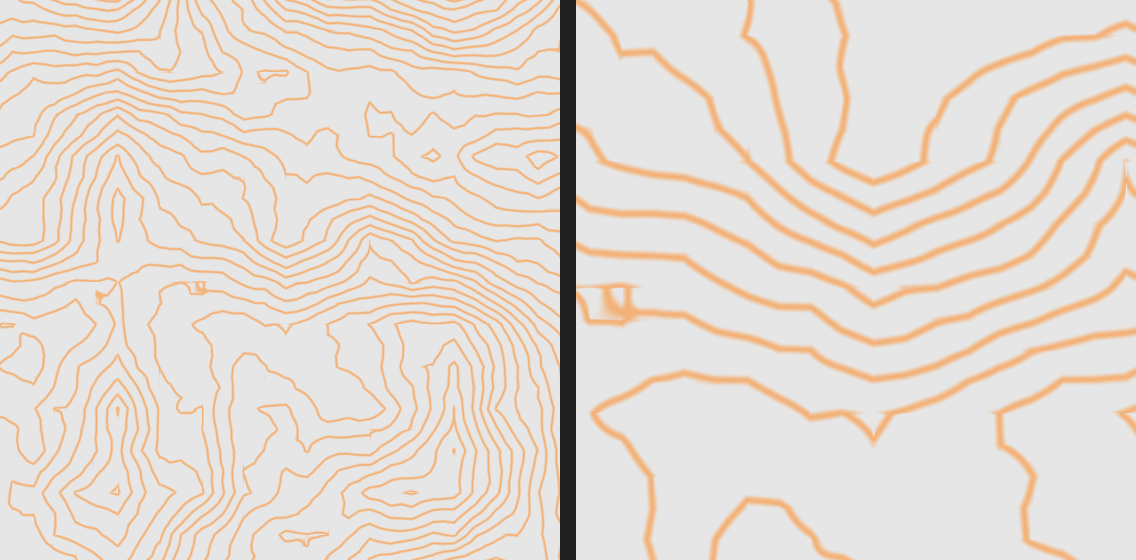
Left: the whole. Right: its middle third, enlarged.
This pattern is drawn by a three.js fragment shader. Its source:

```glsl
varying vec2 vUv;

const vec3 PAPER = vec3(0.902, 0.902, 0.902);
const vec3 INK = vec3(0.955, 0.695, 0.465);

float hash(vec2 cell) {
  vec3 p = fract(vec3(cell.xyx) * 0.1031);
  p += dot(p, p.yzx + 33.33);
  return fract((p.x + p.y) * p.z);
}

// Straight blending between grid nodes gives the lines their angular kinks
float facetNoise(vec2 p) {
  vec2 cell = floor(p);
  vec2 f = p - cell;
  float low = mix(hash(cell), hash(cell + vec2(1.0, 0.0)), f.x);
  float high = mix(hash(cell + vec2(0.0, 1.0)), hash(cell + 1.0), f.x);
  return mix(low, high, f.y);
}

// Broad swell that keeps long lines running across the canvas
float swell(vec2 p, float height) {
  return height * (sin(4.1 * p.y + 1.3 * p.x + 0.6) + 0.5 * sin(4.4 * p.x - 2.0 * p.y));
}

// Terrain height, measured in contour steps
float terrain(vec2 p, float relief, float persistence) {
  float height = swell(p, 4.5);
  vec2 q = p * 3.33 + vec2(17.3, 41.6);
  for (int i = 0; i < 5; i++) {
    height += relief * facetNoise(q);
    relief *= persistence;
    q = q * 2.0 + 64.0;
  }
  return height;
}

float elevation(vec2 p) {
  return terrain(p, 14.5, 0.36);
}

// Slope by central differences
float slope(vec2 p, float reach) {
  vec2 e = vec2(reach, 0.0);
  vec2 rise = vec2(elevation(p + e.xy) - elevation(p - e.xy),
                   elevation(p + e.yx) - elevation(p - e.yx));
  return length(rise) / (2.0 * reach);
}

// Distance to the nearest contour, in canvas units
float contourDistance(vec2 p) {
  float offset = abs(fract(elevation(p)) - 0.5);
  return offset / max(slope(p, 0.0009), 6.0);
}

// Soft stroke that fades out at the given half width
float stroke(float dist, float halfWidth) {
  return 1.0 - smoothstep(0.0, halfWidth, dist);
}

void main() {
  float line = stroke(contourDistance(vUv), 0.0040);
  gl_FragColor = vec4(mix(PAPER, INK, line), 1.0);
}
```
